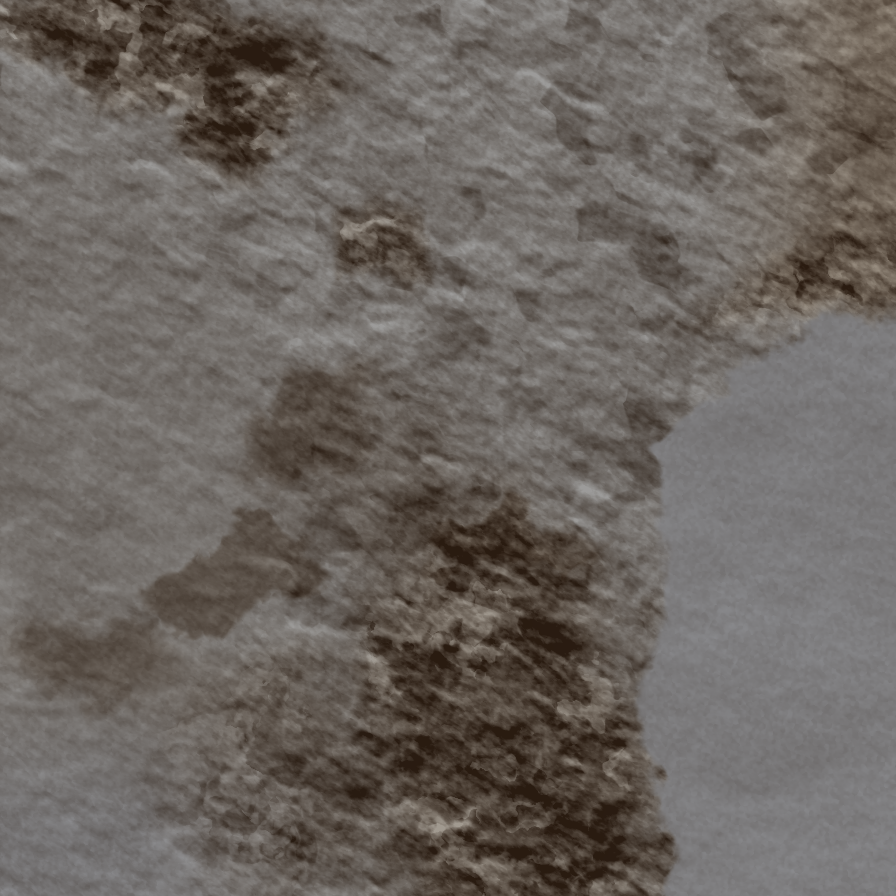
This texture is drawn by a Shadertoy shader. Its source:

```glsl
const vec3 DARK_EARTH = vec3(0.19, 0.145, 0.11);
const vec3 PALE_STONE = vec3(0.54, 0.53, 0.52);
const vec3 WARM_TINT = vec3(1.05, 0.99, 0.91);
const vec3 COOL_TINT = vec3(0.98, 1.0, 1.04);
const float STREAK_ANGLE = -0.5;

vec3 hash3(vec2 cell) {
    vec3 v = fract(cell.xyx * vec3(0.1031, 0.1030, 0.0973));
    v += dot(v, v.yxz + 33.33);
    return fract((v.xxy + v.yzz) * v.zyx);
}

// Rotates a vector into a frame whose x axis points along the angle.
vec2 toFrame(vec2 v, float angle) {
    float c = cos(angle), s = sin(angle);
    return vec2(c * v.x + s * v.y, c * v.y - s * v.x);
}

// Cellular noise: random cell values blended by distance to jittered seeds.
float cells(vec2 p) {
    vec2 base = floor(p), f = p - base;
    float total = 0.0005, weights = 0.001;
    for (int y = -1; y <= 1; y++) {
        for (int x = -1; x <= 1; x++) {
            vec2 offset = vec2(x, y);
            vec3 seed = hash3(base + offset);
            vec2 d = offset + seed.xy - f;
            float w = max(0.0, 1.0 - dot(d, d));
            w *= w * w;
            total += w * seed.z;
            weights += w;
        }
    }
    return total / weights;
}

float layered(vec2 p, int octaves, float gain) {
    float total = 0.0, weights = 0.0, amplitude = 1.0;
    for (int i = 0; i < octaves; i++) {
        total += amplitude * cells(p);
        weights += amplitude;
        amplitude *= gain;
        p = toFrame(p, 0.35) * 2.03 + 17.3;
    }
    return total / weights;
}

// Soft tilted ellipse, 1 inside and 0 outside.
float blob(vec2 p, vec2 centre, vec2 size, float angle, float softness) {
    float d = length(toFrame(p - centre, angle) / size);
    return 1.0 - smoothstep(1.0 - softness, 1.0 + softness, d);
}

vec2 streaked(vec2 p) {
    return toFrame(p, STREAK_ANGLE) * vec2(1.0, 1.7);
}

float height(vec2 p) {
    return layered(streaked(p) * 15.0 + 40.0, 5, 0.62);
}

// Flat slab with a curved top and a wavy left edge.
float slabMask(vec2 p) {
    float top = 0.645 - 1.9 * (1.0 - p.x) * (1.0 - p.x);
    float left = 0.728 + 0.014 * sin(p.y * 19.0 + 0.5);
    return smoothstep(-0.006, 0.010, min(p.x - left, top - p.y));
}

float flatStains(vec2 p) {
    float m = 0.85 * blob(p, vec2(0.265, 0.36), vec2(0.10, 0.048), 0.45, 0.15);
    m = max(m, 0.85 * blob(p, vec2(0.345, 0.515), vec2(0.085, 0.055), 0.7, 0.35));
    m = max(m, 0.75 * blob(p, vec2(0.11, 0.26), vec2(0.10, 0.04), 0.0, 0.5));
    m = max(m, 0.85 * blob(p, vec2(0.58, 0.39), vec2(0.10, 0.032), 0.05, 0.25));
    return max(m, 0.5 * blob(p, vec2(0.43, 0.46), vec2(0.10, 0.08), -0.3, 0.7));
}

float crumblingEarth(vec2 p) {
    float m = blob(p, vec2(0.57, 0.14), vec2(0.16, 0.27), 0.2, 0.35);
    m = max(m, 0.6 * blob(p, vec2(0.32, 0.13), vec2(0.13, 0.12), 0.0, 0.5));
    m = max(m, blob(p, vec2(0.17, 0.96), vec2(0.19, 0.055), -0.25, 0.5));
    m = max(m, blob(p, vec2(0.26, 0.87), vec2(0.05, 0.075), -0.3, 0.5));
    m = max(m, 0.9 * blob(p, vec2(0.435, 0.725), vec2(0.035, 0.06), 0.5, 0.6));
    return max(m, blob(p, vec2(0.96, 0.69), vec2(0.16, 0.045), 0.25, 0.6));
}

void mainImage(out vec4 fragColor, in vec2 fragCoord) {
    vec2 p = fragCoord / iResolution.y;
    vec2 wobble = vec2(layered(p * 16.0, 4, 0.6), layered(p * 16.0 + 71.0, 4, 0.6)) - 0.5;
    vec2 ragged = p + 0.09 * wobble;

    // Regions
    float slab = slabMask(p + 0.05 * wobble);
    float stain = flatStains(ragged);
    float earth = crumblingEarth(ragged);
    float calm = blob(p, vec2(0.05, 0.30), vec2(0.28, 0.48), 0.0, 0.5);
    float rustCorner = smoothstep(0.25, 0.0, 1.0 - p.x) * smoothstep(0.6, 0.75, p.y);
    float rough = mix(1.0, 0.5, calm) + 0.7 * earth;

    // Relief lit from above
    float h = height(p);
    float relief = h - height(p + vec2(-0.003, 0.009));
    float broad = layered(p * 5.0 + 9.0, 3, 0.5) - 0.5;
    float pits = smoothstep(0.68, 0.86, cells(streaked(p) * 21.0 + 3.0));
    float ledges = smoothstep(0.53, 0.68, layered(streaked(ragged) * 13.0, 3, 0.6));

    // Weathered stone
    float tone = 0.79 + 0.28 * broad + rough * (1.15 * relief + 0.35 * (h - 0.5));
    tone -= 0.24 * pits * (1.0 - calm) + 0.16 * rustCorner;
    tone -= 0.42 * stain;
    tone -= earth * mix(0.58, 0.12, ledges) * (1.0 - 0.5 * stain);

    // Smooth slab
    float slabWaves = layered(p * vec2(4.0, 9.0) + 25.0, 4, 0.5) - 0.5;
    float slabTone = 0.87 + 0.22 * slabWaves + 0.25 * relief;
    tone = mix(tone, slabTone, slab);

    // Fine grain and colour
    tone += 0.10 * (cells(p * 240.0) - 0.5);
    vec3 colour = mix(DARK_EARTH, PALE_STONE, clamp(tone, -0.1, 1.2));
    float warmth = clamp(0.7 * earth + 0.5 * stain + rustCorner, 0.0, 1.0) * (1.0 - slab);
    float coolness = max(slab, calm * smoothstep(0.25, 0.05, p.y));
    colour *= mix(vec3(1.0), WARM_TINT, warmth);
    colour *= mix(vec3(1.0), COOL_TINT, coolness);
    fragColor = vec4(colour, 1.0);
}
```
